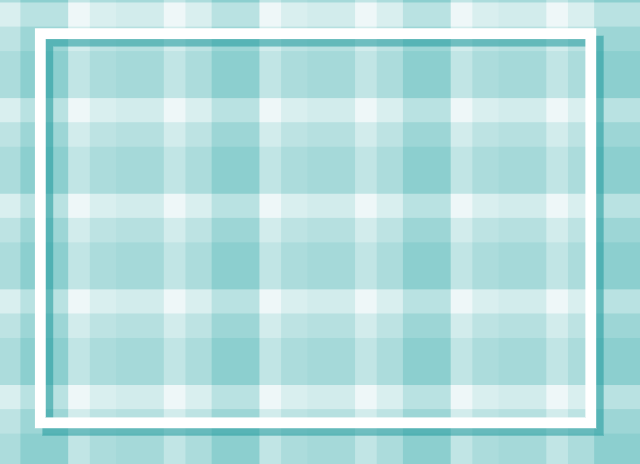
A Shadertoy shader for this pattern:

```glsl
#define CHECKS 4.852                    // checks per canvas height
#define ORIGIN vec2(0.713, 0.026)       // first check, from the top left
#define PAPER vec3(0.933, 0.970, 0.972)
#define INK vec3(1.0, 0.41, 0.42)       // light absorbed per unit of depth
#define COLUMN_DEPTH vec3(0.082, 0.110, 0.208)  // light, mid, dark
#define ROW_DEPTH vec2(0.110, 0.176)            // light, full
#define FRAME_CENTER vec2(0.6801, 0.4919)
#define FRAME_HALF vec2(0.6048, 0.4310)
#define FRAME_WIDTH 0.0233
#define SHADOW_SHIFT 0.0161
#define SHADOW_COLOR vec4(0.12, 0.60, 0.61, 0.55)

// Smoothed coverage of a stripe from a to b, repeating every unit
float stripe(float t, float a, float b, float px) {
    float d = abs(fract(t - 0.5 * (a + b) + 0.5) - 0.5) - 0.5 * (b - a);
    return clamp(0.5 - d / px, 0.0, 1.0);
}

// Smoothed coverage of a square-cornered rectangular frame
float frame(vec2 p, float px) {
    vec2 q = abs(p - FRAME_CENTER) - FRAME_HALF;
    float edge = max(q.x, q.y);
    float d = abs(edge + 0.5 * FRAME_WIDTH) - 0.5 * FRAME_WIDTH;
    return clamp(0.5 - d / px, 0.0, 1.0);
}

// Woven checks: column and row depths add up
vec3 plaid(vec2 p, float px) {
    vec2 t = p * CHECKS - ORIGIN;
    float w = px * CHECKS;

    // Every second wide column is dark
    float columns = COLUMN_DEPTH.x * stripe(t.x, 0.226, 0.5, w)
                  + COLUMN_DEPTH.y * stripe(t.x, 0.5, 1.0, w)
                  + (COLUMN_DEPTH.z - COLUMN_DEPTH.y)
                  * stripe(0.5 * t.x, 0.75, 1.0, 0.5 * w);
    float rows = ROW_DEPTH.x * stripe(t.y, 0.252, 0.508, w)
               + ROW_DEPTH.y * stripe(t.y, 0.508, 1.0, w);
    return PAPER - INK * (columns + rows);
}

void mainImage(out vec4 fragColor, in vec2 fragCoord) {
    float px = 1.0 / iResolution.y;
    vec2 p = vec2(fragCoord.x, iResolution.y - fragCoord.y) * px;

    vec3 color = plaid(p, px);

    // Translucent shadow below the white frame
    float shadow = frame(p - SHADOW_SHIFT, px);
    color = mix(color, SHADOW_COLOR.rgb, SHADOW_COLOR.a * shadow);
    color = mix(color, vec3(1.0), frame(p, px));

    fragColor = vec4(color, 1.0);
}
```
